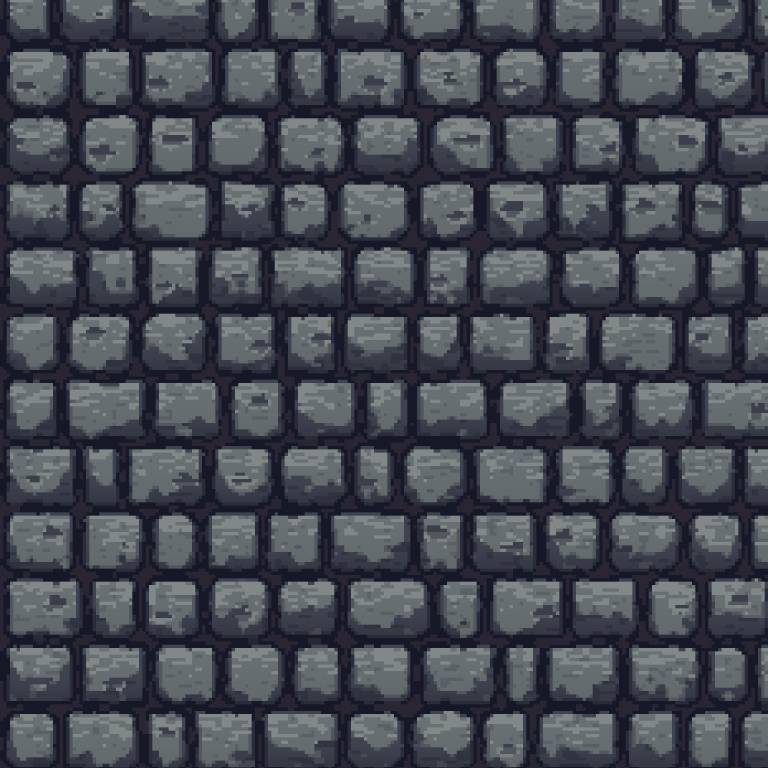
A WebGL 1 fragment shader for this texture:

```glsl
precision highp float;
// Pixel-art wall of weathered grey cobbles in uneven rows, set in dark mortar.

uniform vec2 u_resolution;

const float ROWS = 11.6;           // rows down the canvas
const float COLS = 11.25;          // mean stones across
const float TOP_OFFSET = 0.0592;   // height of the cut row at the top
const float TEXELS = 20.0;         // art texels per row
const float SEAM_JITTER = 0.42;    // spread of stone widths
const float GAP = 0.075;           // half the mortar width, in rows
const float ROUGHNESS = 0.07;      // raggedness of the outline
const float CHIP_CHANCE = 0.5;
const int SAMPLES = 3;             // antialiasing grid side

const vec3 MORTAR = vec3(0.165, 0.145, 0.200);
const vec3 SHADOW = vec3(0.085, 0.095, 0.155);
const vec3 EDGE   = vec3(0.165, 0.175, 0.225);
const vec3 SLATE  = vec3(0.235, 0.245, 0.295);
const vec3 MID    = vec3(0.320, 0.340, 0.365);
const vec3 FACE   = vec3(0.400, 0.430, 0.440);
const vec3 LIGHT  = vec3(0.510, 0.530, 0.530);

float hash(vec2 p) {
  vec3 q = fract(vec3(p.xyx) * 0.1031);
  q += dot(q, q.yzx + 33.33);
  return fract((q.x + q.y) * q.z);
}

float noise(vec2 p) {
  vec2 i = floor(p), f = fract(p);
  f = f * f * (3.0 - 2.0 * f);
  return mix(mix(hash(i), hash(i + vec2(1.0, 0.0)), f.x),
             mix(hash(i + vec2(0.0, 1.0)), hash(i + 1.0), f.x), f.y);
}

float roundBox(vec2 p, vec2 size, float radius) {
  vec2 q = abs(p) - size + radius;
  return length(max(q, 0.0)) + min(max(q.x, q.y), 0.0) - radius;
}

// Every row starts on a seam at the left side; later seams wander.
float seam(float i, float row) {
  float wander = hash(vec2(i + 41.0, row * 7.0 + 13.0)) - 0.5;
  return i + 0.03 + SEAM_JITTER * wander * step(0.5, abs(i));
}

vec3 mortarColor(vec2 g, float d) {
  float patches = noise(g * vec2(5.0, 8.0) + 60.0);
  return mix(SHADOW, MORTAR, step(0.065, d + 0.07 * (patches - 0.5)));
}

vec3 stoneColor(vec2 g, vec2 p, vec2 size, vec2 id, float d) {
  float x = p.x / size.x;
  float v = 0.5 + 0.5 * p.y / size.y;   // 0 at the top, 1 at the foot
  float grain = noise(g * vec2(7.0, 21.0));
  float lumps = noise(g * vec2(6.0, 7.0) + 17.0);

  // Shaded body with a dark rim, faint ledges and a deeper foot
  vec3 color = mix(SLATE * 1.05, SLATE * 0.90, smoothstep(0.55, 1.0, v));
  color = mix(color, EDGE, 0.6 * step(0.72, noise(g * vec2(5.0, 13.0) + 31.0)) * step(0.5, v));
  color = mix(color, MID, 0.5 * step(0.84, lumps));
  color = mix(color, EDGE, step(-0.035, d) * step(0.12, v));

  // Lit face hanging from the top, with a ragged lower border
  float slope = 0.30 * (hash(id + 5.0) - 0.5);
  float bulge = mix(0.05, 0.45, hash(id + 9.0));
  float depth = mix(0.64, 0.98, hash(id + 3.0)) - bulge * x * x
              + slope * x + 0.38 * (lumps - 0.5);
  float face = max(max(abs(p.x) - size.x + 0.065, d + 0.025), (v - depth) * 0.85);

  // An occasional chip cut into the face, with a bright lower lip
  vec2 center = (vec2(hash(id + 21.0), hash(id + 27.0)) - 0.5) * size * vec2(1.1, 0.7);
  float radius = mix(0.06, 0.13, hash(id + 33.0));
  vec2 toChip = (p - center) * vec2(0.75, 1.2);
  float chip = length(toChip) - radius + 0.10 * (grain - 0.5);
  chip += step(CHIP_CHANCE, hash(id + 39.0));

  vec3 lit = FACE * mix(1.04, 0.96, v);
  lit = mix(lit, MID, 0.6 * step(grain, 0.13));
  lit = mix(lit, MID, step(-0.03, face) * step(0.25, v));
  lit = mix(lit, LIGHT, step(mix(0.34, 1.0, min(v * 1.5, 1.0)), grain));
  lit = mix(lit, LIGHT, 0.8 * step(chip, 0.045) * step(0.0, toChip.y));
  vec3 hollow = mix(SLATE, MID, step(0.02, toChip.y));
  lit = mix(lit, hollow, step(chip, 0.0));
  return mix(color, lit, step(face, 0.0));
}

vec3 wall(vec2 uv) {
  // Row units with y downward, snapped to art texels
  vec2 g = vec2(uv.x, 1.0 - uv.y - TOP_OFFSET) * ROWS;
  g = (floor(g * TEXELS) + 0.5) / TEXELS;

  // Find the stone between two wandering seams
  float row = floor(g.y);
  float rate = (COLS + 0.8 * (hash(vec2(row + 70.0, 3.0)) - 0.5)) / ROWS;
  float u = g.x * rate;
  float i = floor(u);
  i += step(seam(i + 1.0, row), u) - step(u, seam(i, row));
  float left = seam(i, row) / rate;
  float right = seam(i + 1.0, row) / rate;

  vec2 id = vec2(i + 11.0, row * 3.0 + 19.0);
  vec2 p = g - vec2(0.5 * (left + right), row + 0.5);
  vec2 size = vec2(0.5 * (right - left), 0.5) - GAP;
  float d = roundBox(p, size, mix(0.07, 0.24, hash(id)));
  d += ROUGHNESS * (noise(g * 7.0 + 90.0) - 0.5);
  return d < 0.0 ? stoneColor(g, p, size, id, d) : mortarColor(g, d);
}

void main() {
  vec3 sum = vec3(0.0);
  for (int a = 0; a < SAMPLES; a++) {
    for (int b = 0; b < SAMPLES; b++) {
      vec2 offset = (vec2(float(a), float(b)) + 0.5) / float(SAMPLES) - 0.5;
      sum += wall((gl_FragCoord.xy + offset) / u_resolution);
    }
  }
  gl_FragColor = vec4(sum / float(SAMPLES * SAMPLES), 1.0);
}
```
